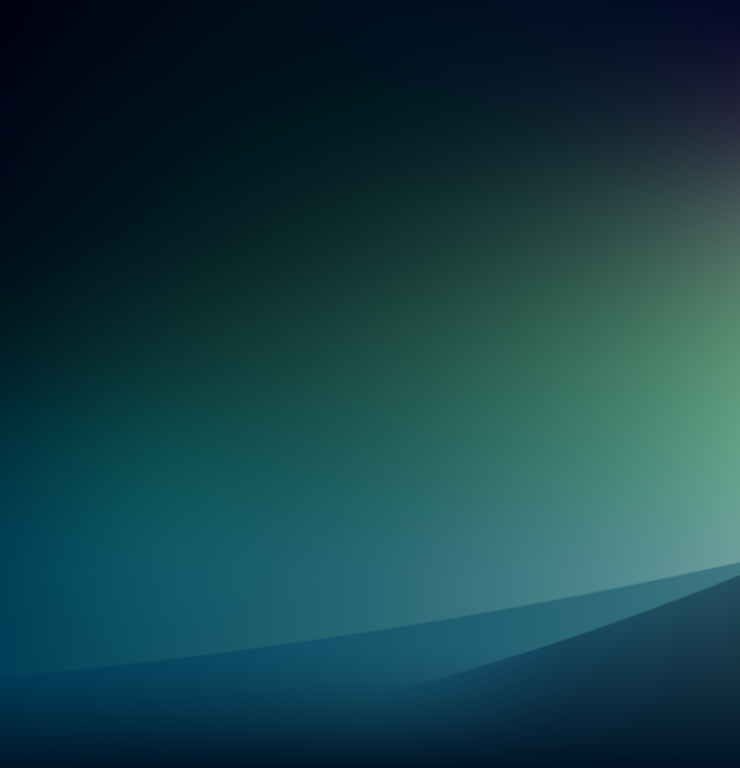
A Shadertoy shader for this background:

```glsl
// A dusk aurora over two curved, overlapping sheets of deep blue.
// Three vertical colour ramps (left, centre, right) blend across the sky;
// parabolas cut out the sheets, which darken towards the bottom.

// Sky ramps, listed from the top downwards at equal steps
const int STOPS = 6;
const float RAMP_STEP = 0.15;
const vec3 SKY_LEFT[STOPS] = vec3[STOPS](
    vec3(0.00, 0.00, 0.07), vec3(0.00, 0.025, 0.09), vec3(0.00, 0.05, 0.105),
    vec3(0.00, 0.11, 0.145), vec3(0.00, 0.20, 0.26), vec3(0.00, 0.245, 0.34));
const vec3 SKY_CENTRE[STOPS] = vec3[STOPS](
    vec3(0.00, 0.06, 0.12), vec3(0.01, 0.105, 0.14), vec3(0.07, 0.195, 0.19),
    vec3(0.125, 0.31, 0.275), vec3(0.14, 0.39, 0.375), vec3(0.175, 0.425, 0.475));
const vec3 SKY_RIGHT[STOPS] = vec3[STOPS](
    vec3(0.02, 0.03, 0.16), vec3(0.14, 0.15, 0.23), vec3(0.29, 0.39, 0.365),
    vec3(0.35, 0.56, 0.45), vec3(0.39, 0.63, 0.54), vec3(0.43, 0.62, 0.62));
const float RIGHT_PULL = 0.3; // holds the bright ramp near the right side

// Soft glow in the lower left of the sky
const vec3 TEAL_GLOW = vec3(0.0, 0.04, 0.02);
const vec2 GLOW_CENTRE = vec2(0.20, 0.34);
const float GLOW_RADIUS = 0.17;

// Sheet edges: height = a + b x + c x^2
const vec3 BACK_EDGE = vec3(0.1185, 0.0867, 0.0628);
const vec3 FRONT_EDGE = vec3(-0.0018, 0.120, 0.133);
const vec2 FRONT_FADE_IN = vec2(0.42, 0.78);
const float EDGE_SOFTNESS = 0.002;

// Sheet colours along their upper edges, and at the bottom of the canvas
const vec3 BACK_LEFT = vec3(0.00, 0.25, 0.36);
const vec3 BACK_CENTRE = vec3(0.085, 0.345, 0.43);
const vec3 BACK_RIGHT = vec3(0.25, 0.47, 0.51);
const vec3 FRONT_CENTRE = vec3(0.02, 0.24, 0.36);
const vec3 FRONT_RIGHT = vec3(0.15, 0.32, 0.38);
const vec3 ABYSS = vec3(0.00, 0.075, 0.15);
const float BACK_DEPTH = 0.16;

// Smooth cubic interpolation through the stops of a ramp
vec3 ramp(vec3 stops[STOPS], float t) {
    t = clamp(t / RAMP_STEP, 0.0, float(STOPS - 1));
    int i = min(int(t), STOPS - 2);
    float f = t - float(i);
    vec3 a = stops[max(i - 1, 0)];
    vec3 b = stops[i];
    vec3 c = stops[i + 1];
    vec3 d = stops[min(i + 2, STOPS - 1)];
    vec3 bend = 2.0 * a - 5.0 * b + 4.0 * c - d;
    vec3 twist = 3.0 * (b - c) + d - a;
    return b + 0.5 * f * (c - a + f * (bend + f * twist));
}

// Parabolic blend from left through centre to right
vec3 spread(vec3 left, vec3 centre, vec3 right, float x) {
    return left * (1.0 - x) * (1.0 - 2.0 * x)
         + centre * 4.0 * x * (1.0 - x)
         + right * x * (2.0 * x - 1.0);
}

float curveHeight(vec3 k, float x) {
    return k.x + x * (k.y + x * k.z);
}

vec3 skyColour(vec2 uv) {
    float down = 1.0 - uv.y;
    float across = uv.x - RIGHT_PULL * uv.x * uv.x * (1.0 - uv.x);
    vec3 sky = spread(ramp(SKY_LEFT, down), ramp(SKY_CENTRE, down),
                      ramp(SKY_RIGHT, down), across);
    vec2 offset = (uv - GLOW_CENTRE) / GLOW_RADIUS;
    return max(sky, 0.0) + TEAL_GLOW * exp(-dot(offset, offset));
}

vec3 backColour(vec2 uv) {
    float depth = 1.0 - clamp(uv.y / BACK_DEPTH, 0.0, 1.0);
    vec3 lit = max(spread(BACK_LEFT, BACK_CENTRE, BACK_RIGHT, uv.x), 0.0);
    return mix(lit, ABYSS, pow(depth, 1.5));
}

vec3 frontColour(vec2 uv, float edge) {
    float across = clamp(2.0 * uv.x - 1.0, 0.0, 1.0);
    vec3 lit = mix(FRONT_CENTRE, FRONT_RIGHT, across);
    return mix(ABYSS, lit, clamp(uv.y / max(edge, 0.02), 0.0, 1.0));
}

void mainImage(out vec4 fragColor, in vec2 fragCoord) {
    vec2 uv = fragCoord / iResolution.xy;
    float soft = max(EDGE_SOFTNESS, 1.0 / iResolution.y);

    // Back sheet over the sky
    float backEdge = curveHeight(BACK_EDGE, uv.x);
    float backMask = smoothstep(-soft, soft, backEdge - uv.y);
    vec3 colour = mix(skyColour(uv), backColour(uv), backMask);

    // Front sheet, dissolving towards the left
    float frontEdge = curveHeight(FRONT_EDGE, uv.x);
    float frontMask = smoothstep(-soft, soft, frontEdge - uv.y)
                    * smoothstep(FRONT_FADE_IN.x, FRONT_FADE_IN.y, uv.x);
    colour = mix(colour, frontColour(uv, frontEdge), frontMask);

    fragColor = vec4(clamp(colour, 0.0, 1.0), 1.0);
}
```
